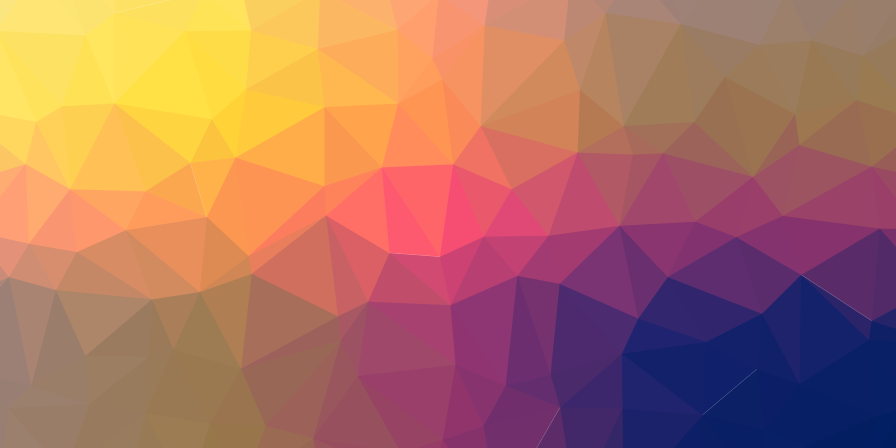
Write a WebGL 2 fragment shader that draws this background.

```glsl
#version 300 es
precision highp float;

uniform vec2 u_resolution;
out vec4 fragColor;

// Mesh, in units of the canvas height
const vec2 CELL = vec2(0.136, 0.146);
const vec2 ORIGIN = vec2(0.03, 0.044);
const float JITTER = 0.38;
const float SEED = 7.0;

// Facet shading and the few pale seams
const float TONE_VARIATION = 0.035;
const float SEAM_SHARE = 0.03;
const float SEAM_STRENGTH = 0.3;
const float SEAM_WIDTH = 0.0022;

// Ramp used along both axes, and the power for blending them per channel
const vec3 BLEND_POWER = vec3(1.35, 0.9, 1.0);
const vec3 RAMP[5] = vec3[5](
    vec3(1.00, 0.91, 0.50),   // pale yellow
    vec3(1.00, 0.86, 0.20),   // yellow
    vec3(1.00, 0.30, 0.46),   // pink
    vec3(0.09, 0.13, 0.43),   // indigo
    vec3(0.00, 0.12, 0.38));  // navy

float hash(vec2 p) {
    return fract(sin(dot(p, vec2(127.1, 311.7)) + SEED) * 43758.5453);
}

float cross2(vec2 a, vec2 b) {
    return a.x * b.y - a.y * b.x;
}

vec2 meshPoint(vec2 id) {
    vec2 offset = vec2(hash(id), hash(id + 57.3)) * 2.0 - 1.0;
    return ORIGIN + CELL * (id + JITTER * offset);
}

vec3 ramp(float t) {
    float s = clamp(t, 0.0, 1.0) * 4.0;
    int i = min(int(s), 3);
    return mix(RAMP[i], RAMP[i + 1], s - float(i));
}

// Horizontal and vertical ramps, blended equally
vec3 gradient(vec2 uv) {
    vec3 across = pow(ramp(uv.x), BLEND_POWER);
    vec3 down = pow(ramp(1.0 - uv.y), BLEND_POWER);
    return pow(0.5 * (across + down), 1.0 / BLEND_POWER);
}

// Signed distance to the line a-b, positive on its left
float edge(vec2 p, vec2 a, vec2 b) {
    return cross2(normalize(b - a), p - a);
}

// Delaunay test: true when a-c is the better diagonal of a quad
bool splitAlongAC(vec2 a, vec2 b, vec2 c, vec2 d) {
    vec2 ba = a - b, bc = c - b, da = a - d, dc = c - d;
    return dot(ba, bc) * cross2(da, dc) + cross2(bc, ba) * dot(da, dc) >= 0.0;
}

// Flat facet colour weighted by coverage; the weight is in w
vec4 facet(vec2 p, vec2 a, vec2 b, vec2 c, float aspect, float pixel) {
    vec3 dist = vec3(edge(p, a, b), edge(p, b, c), edge(p, c, a));
    vec3 cover = clamp(0.5 + dist / pixel, 0.0, 1.0);
    float weight = cover.x * cover.y * cover.z;
    if (weight <= 0.0) return vec4(0.0);

    vec2 centre = (a + b + c) / 3.0;
    float tone = hash(centre) - 0.5;
    vec3 color = gradient(centre / vec2(aspect, 1.0)) * (1.0 + TONE_VARIATION * tone);

    float hasSeam = step(hash(centre + 3.7), SEAM_SHARE);
    float seam = 1.0 - smoothstep(0.0, max(SEAM_WIDTH, pixel), abs(dist.x));
    color = mix(color, vec3(1.0), SEAM_STRENGTH * seam * hasSeam);
    return vec4(color * weight, weight);
}

void main() {
    vec2 p = gl_FragCoord.xy / u_resolution.y;
    float aspect = u_resolution.x / u_resolution.y;
    float pixel = 1.0 / u_resolution.y;
    vec2 home = floor((p - ORIGIN) / CELL);
    vec4 sum = vec4(0.0);

    // Jittered quads around the point, two triangles each
    for (int j = -1; j <= 1; j++) {
        for (int i = -1; i <= 1; i++) {
            vec2 id = home + vec2(i, j);
            vec2 a = meshPoint(id);
            vec2 b = meshPoint(id + vec2(1.0, 0.0));
            vec2 c = meshPoint(id + vec2(1.0, 1.0));
            vec2 d = meshPoint(id + vec2(0.0, 1.0));
            if (splitAlongAC(a, b, c, d)) {
                sum += facet(p, a, b, c, aspect, pixel);
                sum += facet(p, a, c, d, aspect, pixel);
            } else {
                sum += facet(p, a, b, d, aspect, pixel);
                sum += facet(p, b, c, d, aspect, pixel);
            }
        }
    }
    fragColor = vec4(sum.rgb / max(sum.a, 1e-4), 1.0);
}
```
